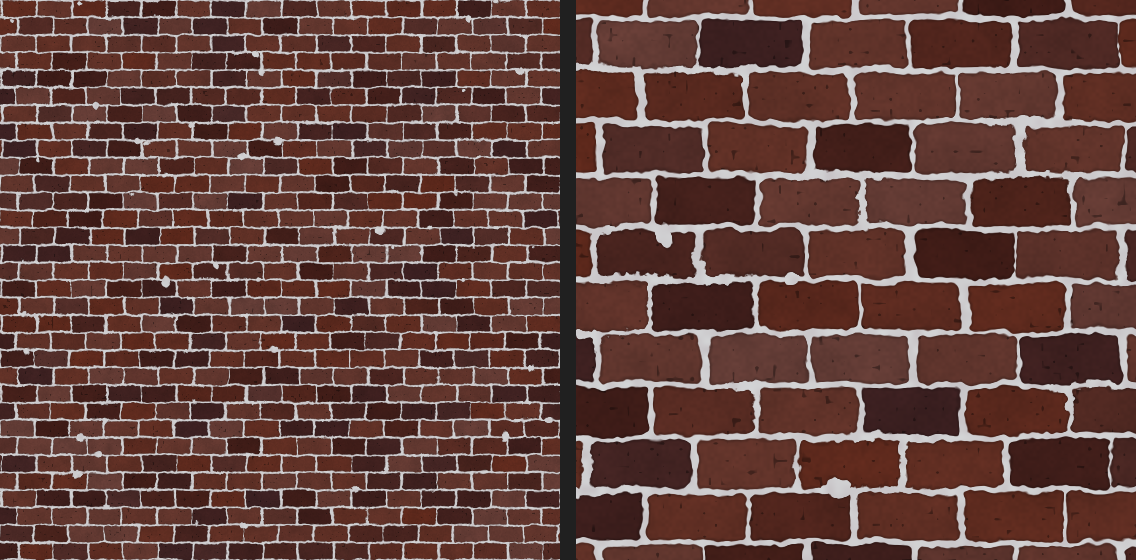
Left: the whole. Right: its middle third, enlarged.
Reproduce this texture procedurally as a Shadertoy shader.

```glsl
// Running-bond brick wall: 16 bricks across and 32 courses, with pale mortar.
// Each brick is a jittered rounded box in a noise-warped grid; worn edges and
// scattered mortar splats are cut out of the brick distance field.

float hash(vec2 p) {
    vec3 q = fract(p.xyx * vec3(0.1031, 0.1030, 0.0973));
    q += dot(q, q.yzx + 33.33);
    return fract((q.x + q.y) * q.z);
}

float noise(vec2 p) {
    vec2 i = floor(p), f = fract(p);
    f = f * f * (3.0 - 2.0 * f);
    return mix(mix(hash(i), hash(i + vec2(1, 0)), f.x),
               mix(hash(i + vec2(0, 1)), hash(i + vec2(1, 1)), f.x), f.y);
}

float fbm(vec2 p) {
    return 0.55 * noise(p) + 0.3 * noise(p * 2.1 + 17.0) + 0.15 * noise(p * 4.3 + 41.0);
}

float roundedBox(vec2 p, vec2 halfSize, float radius) {
    vec2 q = abs(p) - halfSize + radius;
    return length(max(q, 0.0)) + min(max(q.x, q.y), 0.0) - radius;
}

// Signed distance to ragged blobs of mortar lying along the bed joints
float splats(vec2 p) {
    float d = 1.0;
    float ragged = 0.26 * (fbm(p * 4.0 + 9.0) - 0.5);
    vec2 cell = floor(p / vec2(2, 1));
    for (int j = -1; j <= 1; j++)
    for (int i = -1; i <= 1; i++) {
        vec2 id = cell + vec2(i, j);
        if (hash(id + 71.0) < 0.9) continue;
        vec2 center = vec2(2.0, 1.0) * id
                    + vec2(2.0 * hash(id + 5.0), 0.3 * hash(id + 23.0) - 0.2);
        float size = hash(id + 57.0);
        float radius = mix(0.09, 0.27, size * size);
        vec2 stretch = mix(vec2(0.75, 1.25), vec2(1.2, 0.8), hash(id + 83.0));
        d = min(d, length((p - center) * stretch) - radius + ragged);
    }
    return d;
}

vec3 brickColor(vec2 id, vec2 p) {
    vec3 color = mix(vec3(0.36, 0.155, 0.105), vec3(0.385, 0.235, 0.21), hash(id + 11.0));
    vec3 burnt = mix(vec3(0.24, 0.105, 0.085), vec3(0.23, 0.125, 0.13), hash(id + 37.0));
    color = mix(color, burnt, smoothstep(0.4, 0.95, hash(id + 61.0)));
    // Cloudy tone, fine grain and a few dark pits
    color *= 0.88 + 0.18 * fbm(p * 1.6) + 0.08 * noise(p * 15.0);
    return color * (1.0 - 0.35 * smoothstep(0.88, 0.97, noise(p * 9.0 + 30.0)));
}

void mainImage(out vec4 fragColor, in vec2 fragCoord) {
    vec2 p = 32.0 * fragCoord / iResolution.y;   // one unit per course
    float pixel = 32.0 / iResolution.y;

    // Hand-laid wobble of the joints
    vec2 w = p + 0.10 * (vec2(noise(p * 1.7), noise(p * 1.7 + 40.0)) - 0.5)
               + 0.07 * (vec2(noise(p * 5.0 + 13.0), noise(p * 5.0 + 77.0)) - 0.5);

    // Alternate courses shift by half a brick, plus a small drift
    float row = floor(w.y);
    float x = w.x + 1.0 - mod(row, 2.0) + 0.26 * (hash(vec2(row, 3.0)) - 0.5);
    vec2 id = vec2(floor(x / 2.0), row);
    vec2 local = vec2(x - 2.0 * id.x - 1.0, w.y - row - 0.5);

    // Brick with its own offset, tilt and size
    local -= (vec2(hash(id + 2.0), hash(id + 29.0)) - 0.5) * vec2(0.07, 0.03);
    local.y += 0.04 * (hash(id + 47.0) - 0.5) * local.x;
    vec2 halfSize = vec2(0.945, 0.447) + vec2(0.03, 0.015) * (hash(id + 19.0) - 0.5);
    float d = roundedBox(local, halfSize, 0.09);

    // Patchy crumbling of edges, then splats
    float worn = smoothstep(0.62, 0.9, noise(p * 0.8 + 50.0));
    d += 0.04 * (noise(p * 11.0) - 0.5) + 0.16 * worn * max(fbm(p * 7.0) - 0.42, 0.0);
    d = max(d, -splats(p));

    vec3 brick = brickColor(id, p) * mix(0.8, 1.0, smoothstep(0.0, 0.07, -d));
    vec3 mortar = vec3(0.83, 0.835, 0.84) - 0.07 * noise(p * 6.0) * vec3(0.7, 1.0, 0.9);
    vec3 color = mix(brick, mortar, smoothstep(-0.8 * pixel, 0.8 * pixel, d));
    fragColor = vec4(color, 1.0);
}
```
